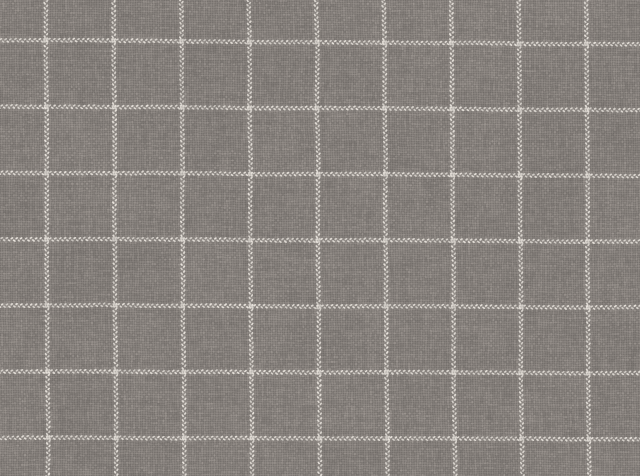
A Shadertoy shader for this texture:

```glsl
const float THREADS = 28.0;      // threads per check, even so the weave repeats
const float LINE_THREADS = 2.0;  // pale threads in each line
const int SAMPLES = 4;           // antialiasing grid per side
const vec2 CHECK_SIZE = vec2(0.142, 0.1392);
const vec2 FIRST_LINE = vec2(0.1, 0.0807);
const vec3 GREY_YARN = vec3(0.548, 0.525, 0.507);
const vec3 PALE_YARN = vec3(0.85, 0.83, 0.805);

float hash(vec2 p) {
    vec3 q = fract(p.xyx * 0.1031);
    q += dot(q, q.yzx + 33.33);
    return fract((q.x + q.y) * q.z);
}

float noise(vec2 p) {
    vec2 i = floor(p), f = fract(p);
    f = f * f * (3.0 - 2.0 * f);
    return mix(mix(hash(i), hash(i + vec2(1, 0)), f.x),
               mix(hash(i + vec2(0, 1)), hash(i + vec2(1, 1)), f.x), f.y);
}

// Slight skew, bow and waviness of the cloth, with finer yarn wobble
vec2 relaxCloth(vec2 p) {
    float bow = 0.009 * p.x * (1.35 - p.x) * (1.0 - 0.6 * p.y);
    vec2 skew = vec2(0.0045 * p.y - bow, (0.0022 + 0.0047 * p.y) * p.x);
    vec2 wave = vec2(noise(p * vec2(3, 9) + 20.0), noise(p * vec2(9, 3) + 50.0)) - 0.5;
    vec2 wobble = vec2(noise(p * 90.0 + 20.0), noise(p * 90.0 + 150.0)) - 0.5;
    return p + skew + 0.0025 * wave + 0.0016 * wobble;
}

// 1 for threads belonging to a line, 0 for the ground
float isPale(float id) {
    return step(mod(id + 0.5 * LINE_THREADS, THREADS), LINE_THREADS - 0.5);
}

// Yarn colour with uneven thickness along its length and rare pale flecks
vec3 yarnColor(float id, float along, float seed) {
    float pale = isPale(id);
    float slub = noise(vec2(along * 0.12 + seed, id + 300.0)) - 0.5;
    float fleck = step(0.9996, hash(vec2(id + seed, floor(along / 7.0) + 90.0)));
    vec3 yarn = mix(GREY_YARN, PALE_YARN, max(pale, 0.3 * fleck));
    return yarn * (1.0 + slub * mix(0.11, 0.05, pale));
}

// Plain weave: warp and weft take turns on top
vec3 weave(vec2 t) {
    vec2 id = floor(t), f = fract(t) - 0.5;
    bool warpOver = mod(id.x + id.y, 2.0) < 0.5;
    vec3 warp = yarnColor(id.x, t.y, 11.0);
    vec3 weft = yarnColor(id.y, t.x, 173.0);
    vec3 over = warpOver ? warp : weft;
    vec3 under = warpOver ? weft : warp;

    // Rounded float; pale floats slant in turn to either side
    vec2 q = warpOver ? f : f.yx;
    float thread = warpOver ? id.x : id.y;
    float pale = isPale(thread);
    float slant = pale * (mod(thread, 2.0) - 0.5) * 0.8;
    q.x += slant * q.y;
    float radius = 0.46 + 0.02 * pale;
    float cover = 1.0 - smoothstep(radius - 0.2, radius + 0.16, length(q * vec2(1.0, 0.72)));
    float stitch = 1.0 + 0.11 * (hash(id + 400.0) - 0.5);
    return mix(under * 0.77, over * stitch, cover);
}

vec3 cloth(vec2 p) {
    vec2 checks = (relaxCloth(p) - FIRST_LINE) / CHECK_SIZE;
    float mottling = noise(p * 7.0 + 5.0) + noise(p * 23.0 + 9.0) - 1.0;
    return weave(checks * THREADS) * (1.0 + 0.02 * mottling);
}

void mainImage(out vec4 fragColor, in vec2 fragCoord) {
    vec3 sum = vec3(0.0);
    for (int y = 0; y < SAMPLES; y++) {
        for (int x = 0; x < SAMPLES; x++) {
            vec2 offset = (vec2(x, y) + 0.5) / float(SAMPLES) - 0.5;
            sum += cloth((fragCoord + offset) / iResolution.y);
        }
    }
    fragColor = vec4(sum / float(SAMPLES * SAMPLES), 1.0);
}
```
